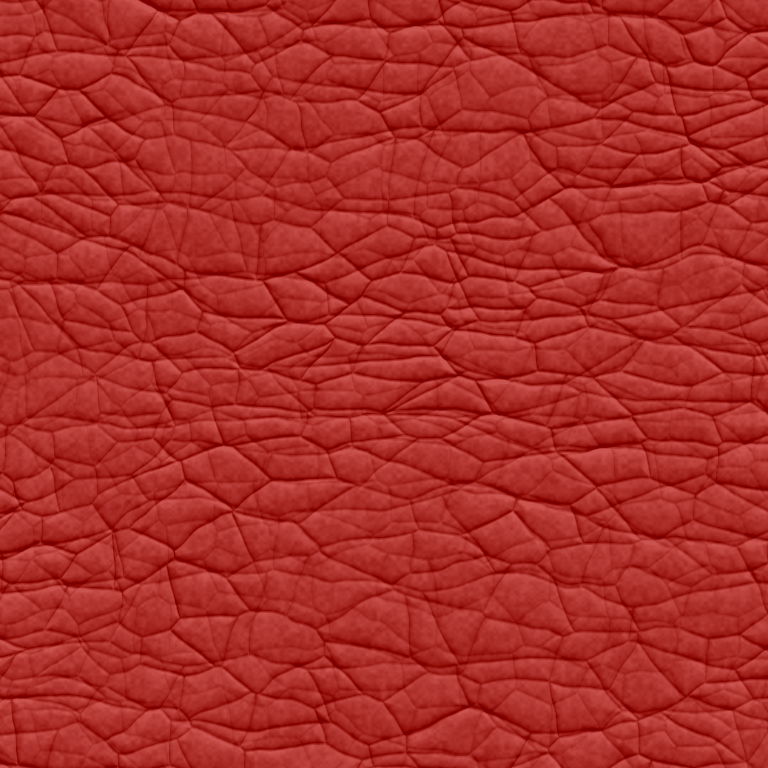
This texture is drawn by a WebGL 1 fragment shader. Its source:

```glsl
precision highp float;
uniform vec2 u_resolution;

const vec3 CREASE_RED = vec3(0.57, 0.055, 0.035);
const vec3 SHEEN_RED = vec3(0.76, 0.28, 0.265);

// Cells per canvas width and height for each layer of creases
const vec2 FOLD_COUNT = vec2(5.0, 13.0);
const vec2 GRAIN_COUNT = vec2(10.5, 18.5);
const vec2 WRINKLE_COUNT = vec2(14.0, 20.0);
const vec3 LAYER_DEPTH = vec3(0.50, 0.52, 0.24);

const float JITTER = 0.86;
const float CREASE_WIDTH = 0.0045;
const float PILLOW_WIDTH = 0.020;
const vec2 LIGHT_STEP = vec2(0.0010, 0.0038);
const float BASE_TONE = 0.62;
const float RELIEF_GAIN = 1.75;
const float CAVITY_GAIN = 0.70;
const float SPECKLE_GAIN = 0.50;

float hash(vec2 p) {
  return fract(sin(dot(p, vec2(127.1, 311.7))) * 43758.545);
}

vec2 hash2(vec2 p) {
  return vec2(hash(p), hash(p + 57.3));
}

float noise(vec2 p) {
  vec2 i = floor(p);
  vec2 f = fract(p);
  f = f * f * (3.0 - 2.0 * f);
  return mix(mix(hash(i), hash(i + vec2(1.0, 0.0)), f.x),
             mix(hash(i + vec2(0.0, 1.0)), hash(i + 1.0), f.x), f.y);
}

vec2 cellPoint(vec2 cell, float seed) {
  return 0.5 + JITTER * (hash2(cell + seed) - 0.5);
}

// Distance to the nearest cell border, in canvas units
float borderDistance(vec2 p, vec2 count, float seed) {
  vec2 q = p * count;
  vec2 cell = floor(q);
  vec2 f = q - cell;
  vec2 nearest = vec2(8.0);
  for (int y = -1; y <= 1; y++) {
    for (int x = -1; x <= 1; x++) {
      vec2 g = vec2(float(x), float(y));
      vec2 r = g + cellPoint(cell + g, seed) - f;
      if (dot(r, r) < dot(nearest, nearest)) nearest = r;
    }
  }
  float d = 1.0;
  for (int y = -2; y <= 2; y++) {
    for (int x = -2; x <= 2; x++) {
      vec2 g = vec2(float(x), float(y));
      vec2 r = g + cellPoint(cell + g, seed) - f;
      vec2 across = r - nearest;
      if (dot(across, across) > 0.0001) {
        vec2 n = normalize(across);
        d = min(d, dot(0.5 * (nearest + r), n) / length(n * count));
      }
    }
  }
  return max(d, 0.0);
}

// Bends the rows gently and makes the creases waver
vec2 warp(vec2 p) {
  vec2 broad = vec2(noise(p * 3.0 + 4.0), noise(p * 3.0 + 31.0)) - 0.5;
  vec2 middle = vec2(noise(p * 12.0 + 9.0), noise(p * 12.0 + 47.0)) - 0.5;
  vec2 fine = vec2(noise(p * 42.0), noise(p * 42.0 + 19.0)) - 0.5;
  return p + 0.075 * broad + 0.018 * middle + 0.005 * fine;
}

// Surface height in x, crease darkness in y
vec2 leather(vec2 p) {
  vec2 q = warp(p) + 3.0;
  vec3 d = vec3(borderDistance(q, FOLD_COUNT, 3.0),
                borderDistance(q, GRAIN_COUNT, 17.0),
                borderDistance(q, WRINKLE_COUNT, 41.0));
  vec3 variation = 0.55 + 0.9 * vec3(noise(p * 6.0 + 2.0),
                                    noise(p * 8.0 + 13.0),
                                    noise(p * 9.0 + 27.0));
  vec3 depth = LAYER_DEPTH * variation;
  vec3 groove = exp(-d / CREASE_WIDTH);
  vec3 pillow = exp(-d / PILLOW_WIDTH);
  return vec2(-dot(depth, 0.6 * groove + 0.8 * pillow),
              dot(depth, groove * groove));
}

void main() {
  vec2 p = gl_FragCoord.xy / u_resolution.y;

  // Light from above brightens upper rims and shades lower ones
  vec2 surface = leather(p);
  float relief = surface.x - leather(p + LIGHT_STEP).x;

  // Fine pores and slow unevenness of the dye
  float speckle = 0.6 * noise(p * 150.0) + 0.4 * noise(p * 270.0 + 7.0) - 0.5;
  float dye = noise(p * 22.0 + 5.0) - 0.5;

  float tone = BASE_TONE + RELIEF_GAIN * relief - CAVITY_GAIN * surface.y
             + SPECKLE_GAIN * speckle + 0.16 * dye;
  tone = clamp(tone, -0.5, 1.2);
  gl_FragColor = vec4(clamp(mix(CREASE_RED, SHEEN_RED, tone), 0.0, 1.0), 1.0);
}
```
